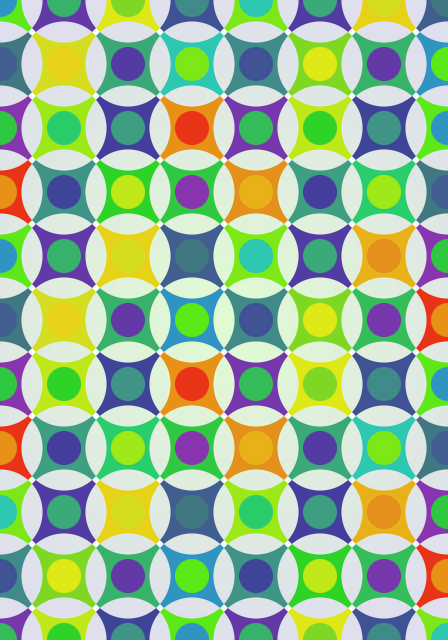
Reproduce this pattern procedurally as a WebGL 1 fragment shader.

```glsl
precision highp float;

uniform vec2 u_resolution;

#define ROWS 10.0
#define DISC_RADIUS 0.665
#define DOT_RADIUS 0.266
#define COLUMN_STRIDE 18.0
#define SHADES 8.0
#define GLOW_CENTER vec3(0.88, 0.985, 0.82)
#define GLOW_EDGE vec3(0.875, 0.875, 0.93)
#define GLOW_REACH 0.52

// hsv.x is the hue in degrees
vec3 hsvToRgb(vec3 hsv) {
  vec3 hue = clamp(abs(mod(hsv.x / 60.0 + vec3(0.0, 4.0, 2.0), 6.0) - 3.0) - 1.0, 0.0, 1.0);
  return hsv.z * mix(vec3(1.0), hue, hsv.y);
}

// Wide hue sweeps: red to blue, and slate to violet
vec3 wideRamp(float t, float cool) {
  vec3 warmHsv = mix(vec3(8.0, 0.90, 0.91), vec3(199.0, 0.75, 0.76), t);
  vec3 coolHsv = mix(vec3(217.0, 0.55, 0.56), vec3(281.0, 0.70, 0.69), t);
  return hsvToRgb(mix(warmHsv, coolHsv, cool));
}

// Narrow hue sweeps: orange to lime, and teal to green
vec3 narrowRamp(float t, float cool) {
  vec3 warmHsv = mix(vec3(35.0, 0.90, 0.91), vec3(100.0, 0.90, 0.91), t);
  vec3 coolHsv = mix(vec3(188.0, 0.50, 0.50), vec3(127.0, 0.76, 0.78), t);
  return hsvToRgb(mix(warmHsv, coolHsv, cool));
}

float discMask(float dist, float radius, float pixel) {
  return clamp(0.5 + (radius - dist) / pixel, 0.0, 1.0);
}

void main() {
  vec2 uv = gl_FragCoord.xy / u_resolution.y;
  float pixel = ROWS / u_resolution.y;

  // Discs sit on whole grid points
  vec2 grid = uv * ROWS;
  vec2 cell = floor(grid + 0.5);
  vec2 offset = abs(grid - cell);
  float nearest = length(offset);
  float nextNearest = length(vec2(1.0 - max(offset.x, offset.y), min(offset.x, offset.y)));

  // A running count picks the colour family and the shade
  float count = (ROWS - cell.y) + COLUMN_STRIDE * cell.x;
  float family = floor(mod(count + 3.5, 4.0));
  float shade = floor(mod((count + 0.5) / SHADES, SHADES));
  float descending = step(0.5, mod(family, 2.0));
  float t = mix(shade, SHADES - 1.0 - shade, descending) / (SHADES - 1.0);
  float cool = 1.0 - step(1.5, family);

  // Ring and dot trade ramps from one cell to the next
  vec3 wide = wideRamp(t, cool);
  vec3 narrow = narrowRamp(t, cool);
  float ringIsWide = step(0.5, family) * (1.0 - step(2.5, family));
  vec3 ringColor = mix(narrow, wide, ringIsWide);
  vec3 dotColor = mix(wide, narrow, ringIsWide);

  // Pale lenses glow towards the middle of the canvas
  float fromCenter = length(uv - 0.5 * u_resolution / u_resolution.y);
  vec3 lensColor = mix(GLOW_CENTER, GLOW_EDGE, clamp(fromCenter / GLOW_REACH, 0.0, 1.0));

  float disc = discMask(nearest, DISC_RADIUS, pixel);
  float lens = discMask(nextNearest, DISC_RADIUS, pixel);
  vec3 color = mix(ringColor, lensColor, lens);
  color = mix(color, dotColor, discMask(nearest, DOT_RADIUS, pixel));
  color = mix(vec3(1.0), color, disc);

  gl_FragColor = vec4(color, 1.0);
}
```
